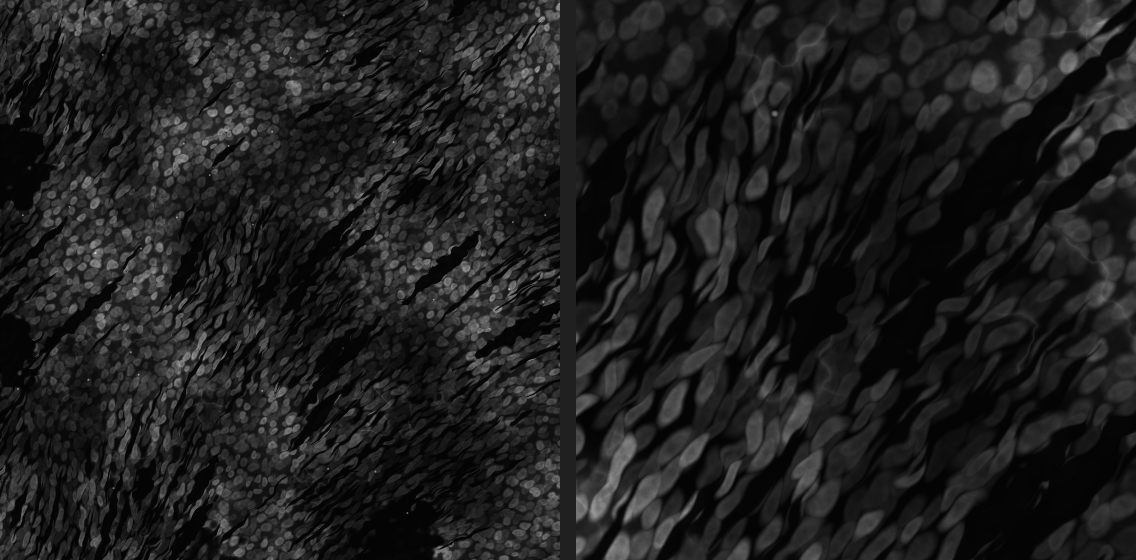
Left: the whole. Right: its middle third, enlarged.
Give the GLSL for this texture, as a WebGL 1 fragment shader.

```glsl
precision highp float;
// Dim fluorescent tissue: elongated cells in a swirling fibre field, torn by black slits and voids.
uniform vec2 u_resolution;

const float BACKGROUND = 0.014;     // grey of empty gaps
const float HAZE = 0.065;           // diffuse glow of dense tissue
const float CELL_DIM = 0.075;       // faintest cell
const float CELL_RANGE = 0.20;      // added for the brightest cell
const float CELL_GRID = 70.0;       // cells across the canvas
const vec2 CELL_LONG = vec2(0.0175, 0.0060);  // half axes among fibres
const vec2 CELL_ROUND = vec2(0.0105, 0.0076); // half axes in dense tissue
const float VOID_LEVEL = 0.27;      // noise below this is a hole
const float FILAMENT = 0.11;        // glow of thin bright strands
const float SPECK = 0.40;           // glow of tiny dots

vec3 hash3(vec2 p) {
  vec3 q = fract(vec3(p.xyx) * vec3(0.1031, 0.1030, 0.0973));
  q += dot(q, q.yxz + 33.33);
  return fract((q.xxy + q.yzz) * q.zyx);
}

float noise(vec2 p) {
  vec2 i = floor(p), f = fract(p);
  f = f * f * f * (f * (f * 6.0 - 15.0) + 10.0);
  float low = mix(hash3(i).x, hash3(i + vec2(1.0, 0.0)).x, f.x);
  float high = mix(hash3(i + vec2(0.0, 1.0)).x, hash3(i + 1.0).x, f.x);
  return mix(low, high, f.y);
}

float fbm(vec2 p) {
  float sum = 0.0, weight = 0.533;
  for (int i = 0; i < 4; i++) {
    sum += weight * noise(p);
    p = mat2(1.6, 1.2, -1.2, 1.6) * p + 17.3;
    weight *= 0.5;
  }
  return sum;
}

// Local direction of the fibres, in radians
float fibreAngle(vec2 p) {
  return mix(1.12, 0.68, p.x) + 1.2 * (noise(p * 2.6 + 4.7) - 0.5)
       + 0.5 * (noise(p * 7.0 + 31.0) - 0.5);
}

// 0 among loose fibres, 1 in compact tissue
float density(vec2 p) {
  return smoothstep(0.40, 0.66, noise(p * 3.6 + 8.3) * 0.7 + noise(p * 9.0 + 2.0) * 0.3);
}

vec2 alongFibre(vec2 offset, float angle) {
  float c = cos(angle), s = sin(angle);
  return vec2(c * offset.x + s * offset.y, c * offset.y - s * offset.x);
}

// Brightness of the strongest cell covering p
float cells(vec2 p) {
  vec2 home = floor(p * CELL_GRID);
  float glow = 0.0;
  for (int y = -2; y <= 2; y++) {
    for (int x = -2; x <= 2; x++) {
      vec2 id = home + vec2(float(x), float(y));
      vec3 rnd = hash3(id + 211.0);
      vec2 center = (id + rnd.xy) / CELL_GRID;
      vec3 look = hash3(id + 547.0);
      vec2 axes = mix(CELL_LONG, CELL_ROUND, density(center)) * mix(0.75, 1.2, look.x);
      float angle = fibreAngle(center) + 0.5 * (look.y - 0.5);
      float d = length(alongFibre(p - center, angle) / axes);
      float body = smoothstep(1.08, 0.55, d) * (0.84 + 0.16 * smoothstep(0.1, 0.65, d));
      glow = max(glow, body * (CELL_DIM + CELL_RANGE * rnd.z * rnd.z));
    }
  }
  return glow;
}

// Coverage of lens-shaped tears; sizes run from lowSize to highSize (half length, half width)
float slits(vec2 p, float grid, vec2 lowSize, vec2 highSize, float chance, float loose, float soft) {
  vec2 home = floor(p * grid);
  float cover = 0.0;
  float ragged = noise(p * 95.0) - 0.5;
  for (int y = -2; y <= 2; y++) {
    for (int x = -2; x <= 2; x++) {
      vec2 id = home + vec2(float(x), float(y));
      vec3 rnd = hash3(id + grid * 7.0);
      vec3 look = hash3(id + grid * 13.0 + 91.0);
      vec2 center = (id + rnd.xy) / grid;
      vec2 size = mix(lowSize, highSize, look.xy);
      vec2 q = alongFibre(p - center, fibreAngle(center));
      float t = q.x / size.x;
      q.y += (look.z - 0.5) * 0.12 * size.x * t * t;
      float edge = abs(q.y) - size.y * (1.0 - t * t + 0.7 * ragged);
      float present = step(rnd.z, chance * (1.0 - loose * density(center)));
      float inside = smoothstep(soft, -soft, edge) * smoothstep(1.15, 0.95, abs(t));
      cover = max(cover, present * inside);
    }
  }
  return cover;
}

// Sparse pin-point dots
float specks(vec2 p, float soft) {
  vec2 id = floor(p * 14.0);
  vec3 rnd = hash3(id + 700.0);
  float d = length(p - (id + 0.15 + 0.7 * rnd.xy) / 14.0);
  return step(rnd.z, 0.14) * smoothstep(0.0014 + soft, 0.0004, d);
}

void main() {
  vec2 p = gl_FragCoord.xy / min(u_resolution.x, u_resolution.y);
  float pixel = 1.0 / min(u_resolution.x, u_resolution.y);
  float soft = max(0.0014, 0.7 * pixel);

  // Uneven outlines
  vec2 wobble = vec2(noise(p * 60.0), noise(p * 60.0 + 50.0)) - 0.5;
  vec2 q = p + 0.007 * wobble;

  // Tissue: cells over haze, shaded in patches and fine grain
  float dense = density(q);
  float patches = fbm(p * 8.0 + 12.0);
  float grain = fbm(p * 150.0);
  float light = cells(q) + HAZE * dense * (0.5 + patches);
  light *= mix(0.45, 1.5, smoothstep(0.2, 0.8, patches)) * mix(0.65, 1.35, grain);

  // Thin bright strands
  float ridge = 1.0 - abs(2.0 * fbm(p * 24.0 + 3.0) - 1.0);
  light += FILAMENT * pow(ridge, 14.0) * smoothstep(0.52, 0.75, noise(p * 11.0 + 60.0));

  // Tears and holes
  float tears = slits(q, 10.0, vec2(0.035, 0.004), vec2(0.125, 0.015), 0.48, 0.6, soft);
  tears = max(tears, slits(q, 25.0, vec2(0.025, 0.002), vec2(0.06, 0.0046), 0.62, 0.9, soft));
  float hollow = noise(q * 5.5 + 1.5 * wobble.yx * 0.2 + 20.0) + 0.25 * (patches - 0.5);
  float solid = smoothstep(VOID_LEVEL - 0.08, VOID_LEVEL - 0.03, hollow);
  light *= (1.0 - 0.96 * tears) * mix(0.04, 1.0, solid);

  light += SPECK * specks(p, soft);
  gl_FragColor = vec4(vec3(BACKGROUND + light), 1.0);
}
```
